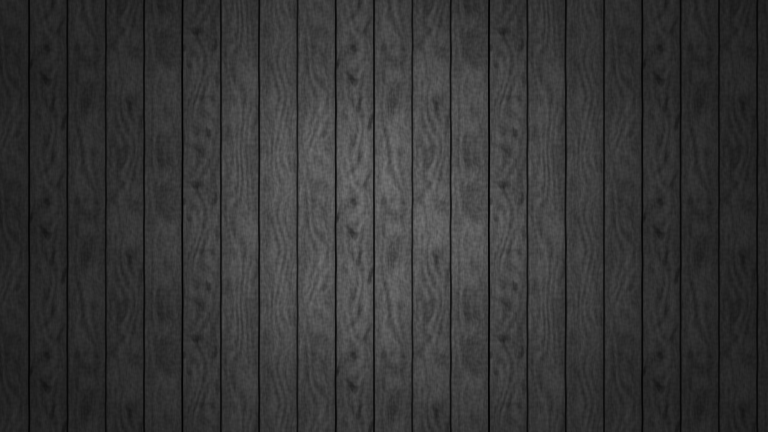
Write a WebGL 2 fragment shader that draws this texture.

```glsl
#version 300 es
precision highp float;
// Dark grey vertical wood planks with streaky grain, lit by a soft central glow.

uniform vec2 u_resolution;
out vec4 outColor;

// Lengths are fractions of the canvas width.
const float PLANK_WIDTH = 0.0499;
const float FIRST_SEAM = 0.0379;
const float PLANKS_PER_TILE = 8.0;
const float TILE_HEIGHT = 0.2;
const float SEAM_HALF_WIDTH = 0.0010;
const float SEAM_SHADE_WIDTH = 0.0028;
const vec2 GLOW_CENTER = vec2(0.5, 0.29);
const float GLOW_RADIUS = 0.30;
const float EDGE_LIGHT = 0.128;
const float GLOW_LIGHT = 0.235;
const float GRAIN_CONTRAST = 0.22;
const float FIGURE_CONTRAST = 0.10;
const float KNOT_CONTRAST = 0.30;

// Darkness of the seam left of each plank, and blotchiness of the plank.
const float SEAM_DEPTH[8] = float[8](0.80, 0.72, 0.62, 0.68, 0.90, 0.66, 0.72, 0.62);
const float BLOTCHES[8] = float[8](1.0, 0.3, 0.5, 0.2, 0.9, 0.3, 0.25, 0.4);

vec2 gradientAt(vec2 cell) {
    vec3 h = fract(cell.xyx * vec3(0.1031, 0.1030, 0.0973));
    h += dot(h, h.yzx + 33.33);
    float angle = 6.2832 * fract((h.x + h.y) * h.z);
    return vec2(cos(angle), sin(angle));
}

// Gradient noise, about -0.7 to 0.7, repeating every `rows` cells in y.
float noise(vec2 p, float rows) {
    vec2 cell = floor(p);
    vec2 f = p - cell;
    vec2 blend = f * f * f * (f * (f * 6.0 - 15.0) + 10.0);
    float sum[4];
    for (int i = 0; i < 4; i++) {
        vec2 corner = vec2(i & 1, i >> 1);
        vec2 node = cell + corner;
        node.y = mod(node.y, rows);
        sum[i] = dot(gradientAt(node), f - corner);
    }
    return mix(mix(sum[0], sum[1], blend.x), mix(sum[2], sum[3], blend.x), blend.y);
}

// Noise over one tile: `across` cells per plank, `rows` cells per tile height.
float plankNoise(vec2 p, float seed, float across, float rows) {
    return noise(vec2(p.x * across + seed * 61.0, p.y * rows), rows);
}

// Relative brightness of the wood inside a plank; p is in plank and tile units.
float woodTone(vec2 p, float id) {
    float bend = plankNoise(p, id + 11.0, 2.0, 5.0);
    vec2 bent = p + vec2(bend * 0.10, 0.0);

    // Fine fibres: three scales of long thin streaks.
    float fibres = 0.0;
    float weight = 0.5;
    float across = 6.0;
    float rows = 4.0;
    for (int i = 0; i < 3; i++) {
        fibres += weight * plankNoise(bent, id + float(i) * 9.0 + 20.0, across, rows);
        across *= 2.0;
        rows *= 2.5;
        weight *= 0.95;
    }
    float flecks = plankNoise(bent, id + 50.0, 10.0, 46.0);

    // Arched growth rings, strongest near the plank's middle.
    float rings = sin(22.0 * (p.x + 0.7 * plankNoise(p, id + 60.0, 1.6, 3.0)));
    float middle = smoothstep(0.0, 0.4, p.x) * smoothstep(1.0, 0.6, p.x);

    // Small dark elongated blotches.
    float knots = smoothstep(0.16, 0.48, plankNoise(bent, id + 70.0, 4.0, 9.0));

    float tone = 1.0 + GRAIN_CONTRAST * (fibres * 1.3 + flecks * 0.7);
    tone += FIGURE_CONTRAST * rings * middle;
    tone += 0.16 * plankNoise(p, id + 80.0, 1.0, 2.0);
    return tone - KNOT_CONTRAST * BLOTCHES[int(id)] * knots;
}

// Multiplier for the dark groove at a seam; d is the signed distance to it.
float seamTone(float d, float depth, float pixel) {
    float gap = 1.0 - smoothstep(SEAM_HALF_WIDTH - pixel * 0.5,
                                 SEAM_HALF_WIDTH + pixel * 0.7, abs(d));
    float shade = exp(-abs(d) / SEAM_SHADE_WIDTH);
    float bevel = exp(-pow((d - 0.0036) / 0.0013, 2.0));
    return (1.0 - depth * gap) * (1.0 - 0.24 * depth * shade) + 0.08 * bevel;
}

void main() {
    float pixel = 1.0 / u_resolution.x;
    vec2 p = gl_FragCoord.xy * pixel;

    // Plank layout.
    float column = (p.x - FIRST_SEAM) / PLANK_WIDTH;
    float id = mod(floor(column), PLANKS_PER_TILE);
    vec2 local = vec2(fract(column), p.y / TILE_HEIGHT);
    float tone = woodTone(local, id);

    // Nearest seam, slightly uneven along its length.
    float nearest = floor(column + 0.5);
    float seamId = mod(nearest, PLANKS_PER_TILE);
    float wobble = 0.0006 * plankNoise(vec2(0.5, local.y), seamId + 90.0, 1.0, 7.0);
    float d = (column - nearest) * PLANK_WIDTH + wobble;
    tone *= seamTone(d, SEAM_DEPTH[int(seamId)], pixel);

    // Central glow fading to dark edges.
    float r = length(p - GLOW_CENTER) / GLOW_RADIUS;
    float light = EDGE_LIGHT + GLOW_LIGHT * exp(-r * r);
    outColor = vec4(vec3(clamp(light * tone, 0.0, 1.0)), 1.0);
}
```
